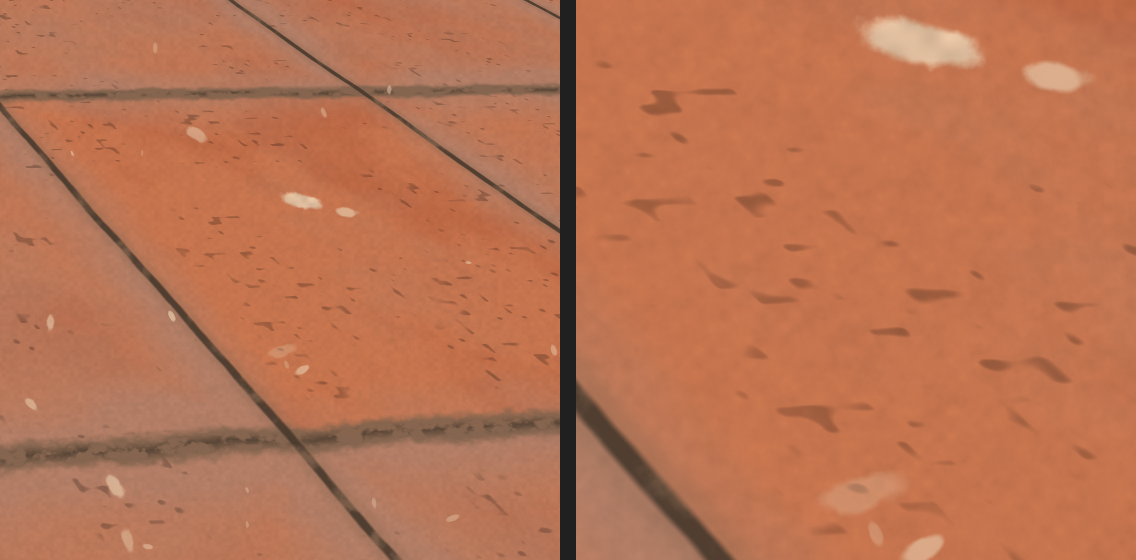
Left, the full canvas; right, a detail of the centre.
This texture is drawn by a Shadertoy shader. Its source:

```glsl
#define CLAY vec3(0.775, 0.455, 0.305)
#define RUST vec3(0.725, 0.390, 0.255)
#define DUST vec3(0.695, 0.490, 0.400)
#define MORTAR vec3(0.500, 0.385, 0.300)
#define SOOT vec3(0.285, 0.225, 0.175)
#define CHIP vec3(0.900, 0.775, 0.650)
#define JOINT_U 0.011
#define JOINT_V 0.021
#define CHIP_POS vec2(0.541, 0.640)
#define FLECKS 22
#define GRAIN 0.05

float hash(vec2 p) {
    return fract(sin(dot(p, vec2(127.1, 311.7))) * 43758.5453);
}

float noise(vec2 p) {
    vec2 i = floor(p), f = fract(p);
    f = f * f * (3.0 - 2.0 * f);
    return mix(mix(hash(i), hash(i + vec2(1, 0)), f.x),
               mix(hash(i + vec2(0, 1)), hash(i + vec2(1, 1)), f.x), f.y);
}

float fbm(vec2 p) {
    float sum = 0.0, amp = 0.5;
    for (int i = 0; i < 5; i++) {
        sum += amp * noise(p);
        p = mat2(1.6, 1.2, -1.2, 1.6) * p + 7.3;
        amp *= 0.5;
    }
    return sum / 0.97;
}

// Canvas point to floor coordinates, one unit per tile
vec2 floorCoord(vec2 p) {
    mat3 view = mat3(1.0465, 0.0844, 0.0848,
                     -0.545, 1.0259, 0.5005,
                     0.521, 0.215, 1.0);
    vec3 q = inverse(view) * vec3(p, 1.0);
    return q.xy / q.z;
}

// Soft coverage of a ragged, tilted ellipse
float fleck(vec2 p, vec2 center, vec2 radius, float angle) {
    float c = cos(angle), s = sin(angle);
    vec2 d = mat2(c, -s, s, c) * (p - center);
    float ragged = 0.7 * (fbm(p * 70.0) - 0.5);
    return 1.0 - smoothstep(0.65, 1.15, length(d / radius) + ragged);
}

vec3 tileColor(vec2 uv, vec2 p) {
    vec2 id = floor(uv);
    vec2 edge = 0.5 - abs(fract(uv) - 0.5);
    float patches = fbm(uv * 3.2 + id * 5.7);
    float streaks = fbm(uv * vec2(9.0, 14.0) + 31.0);

    // Each tile has its own firing and its own film of dust
    float dusty = 0.42 * min(length(id), 1.3) + 0.22 * (hash(id + 3.0) - 0.5);
    dusty += 0.9 * (patches - 0.45) + 0.3 * (streaks - 0.5);
    float rim = 1.0 - smoothstep(0.01, 0.15, min(edge.x, edge.y) + 0.1 * (streaks - 0.5));
    vec3 col = mix(CLAY, RUST, 0.75 * smoothstep(0.45, 0.75, fbm(uv * 4.0 + 12.0)));
    col = mix(col, DUST, clamp(dusty + 0.55 * rim, 0.0, 0.95));

    // Pits and fine grain
    float pits = smoothstep(0.80, 0.95, noise(uv * vec2(55.0, 65.0)));
    pits *= smoothstep(0.45, 0.7, noise(uv * 8.0 + 4.0));
    col *= 1.0 - 0.22 * pits;
    col *= 1.0 + GRAIN * (fbm(p * 140.0) - 0.5) * 2.0;
    return col;
}

vec3 addJoints(vec3 col, vec2 uv, vec2 p) {
    vec2 wobble = vec2(fbm(uv * 9.0), fbm(uv * 11.0 + 20.0)) - 0.5;
    vec2 g = uv + wobble * vec2(0.012, 0.022);
    vec2 d = abs(fract(g + 0.5) - 0.5);
    float crumbs = fbm(p * vec2(55.0, 75.0));

    // Broad crumbly joints across
    float ragged = d.y + 0.022 * (crumbs - 0.5);
    float across = 1.0 - smoothstep(0.6 * JOINT_V, 1.7 * JOINT_V, ragged);
    float core = 1.0 - smoothstep(0.0, JOINT_V, ragged);
    col = mix(col, MORTAR, 0.88 * across);
    col = mix(col, SOOT, 0.8 * core * smoothstep(0.4, 0.68, crumbs));

    // Narrow dark joints running into the distance
    float halo = 1.0 - smoothstep(JOINT_U, 3.5 * JOINT_U, d.x);
    float slit = 1.0 - smoothstep(0.45 * JOINT_U, 1.15 * JOINT_U, d.x);
    vec3 fill = mix(SOOT, MORTAR, 0.8 * smoothstep(0.45, 0.75, fbm(p * 28.0)));
    col = mix(col, MORTAR, 0.25 * halo);
    return mix(col, fill, 0.92 * slit);
}

void mainImage(out vec4 fragColor, in vec2 fragCoord) {
    vec2 p = fragCoord / iResolution.xy;
    vec2 uv = floorCoord(p);
    vec3 col = addJoints(tileColor(uv, p), uv, p);

    // Scattered paint flecks, mostly small and faint
    for (int i = 0; i < FLECKS; i++) {
        vec2 k = vec2(float(i), 9.0);
        vec2 center = vec2(hash(k), hash(k + 17.0));
        float size = mix(0.004, 0.018, pow(hash(k + 29.0), 3.0));
        float angle = 2.4 * (hash(k + 41.0) - 0.7);
        float cover = fleck(p, center, size * vec2(1.5, 0.7), angle);
        col = mix(col, CHIP, cover * mix(0.25, 0.75, hash(k + 53.0)));
    }

    // The one large chip
    float chip = fleck(p, CHIP_POS, vec2(0.040, 0.013), -0.2);
    col = mix(col, CHIP * (0.9 + 0.2 * noise(p * 90.0)), 0.95 * chip);

    fragColor = vec4(clamp(col, 0.0, 1.0), 1.0);
}
```
